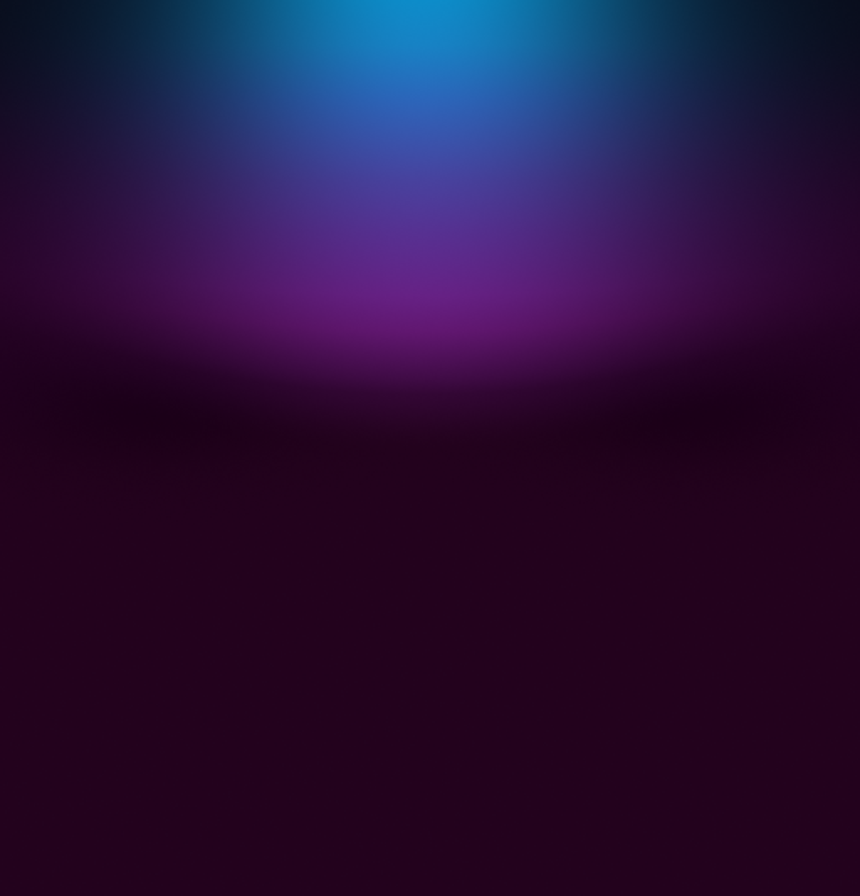
This background is drawn by a WebGL 1 fragment shader. Its source:

```glsl
precision highp float;
// A blue-to-violet stage glow falling from the top centre into deep plum.
// A vertical colour ramp is blended over dark side colours by a Gaussian
// whose width grows downwards; the lower rim of the glow bends upwards.

uniform vec2 u_resolution;

// Glow colours, from the top down
const vec3 CYAN    = vec3(0.05, 0.55, 0.79);
const vec3 AZURE   = vec3(0.09, 0.51, 0.77);
const vec3 BLUE    = vec3(0.17, 0.40, 0.73);
const vec3 INDIGO  = vec3(0.28, 0.26, 0.62);
const vec3 VIOLET  = vec3(0.34, 0.19, 0.57);
const vec3 PURPLE  = vec3(0.40, 0.13, 0.52);
const vec3 MAGENTA = vec3(0.38, 0.09, 0.44);
const vec3 WINE    = vec3(0.21, 0.03, 0.22);
const vec3 PLUM    = vec3(0.137, 0.008, 0.114);

// Side colours
const vec3 NIGHT   = vec3(0.035, 0.04, 0.095);
const vec3 DUSK    = vec3(0.13, 0.005, 0.125);

const float CENTRE_X     = 0.492;
const float SPREAD_TOP   = 0.07;   // squared glow width at the top
const float SPREAD_LOW   = 0.115;  // squared glow width at the rim
const float RIM_BEND     = 0.36;
const vec2  SHADOW_PLACE = vec2(0.31, 0.462); // from centre, from top
const vec2  SHADOW_SIZE  = vec2(0.17, 0.06);
const vec3  SHADOW_DEPTH = vec3(0.030, 0.008, 0.024);
const float GRAIN        = 0.004;

// Linear progress of x from a to b
float rise(float a, float b, float x) {
  return clamp((x - a) / (b - a), 0.0, 1.0);
}

float hash(vec2 p) {
  return fract(sin(dot(p, vec2(12.99, 78.23))) * 43758.5);
}

vec3 glowRamp(float depth) {
  vec3 c = mix(CYAN, AZURE, rise(0.0, 0.05, depth));
  c = mix(c, BLUE,    rise(0.05, 0.11, depth));
  c = mix(c, INDIGO,  rise(0.11, 0.20, depth));
  c = mix(c, VIOLET,  rise(0.20, 0.26, depth));
  c = mix(c, PURPLE,  rise(0.26, 0.33, depth));
  c = mix(c, MAGENTA, rise(0.33, 0.37, depth));
  c = mix(c, WINE,    rise(0.37, 0.44, depth));
  return mix(c, PLUM, smoothstep(0.42, 0.505, depth));
}

vec3 sideRamp(float depth) {
  vec3 c = mix(NIGHT, DUSK, smoothstep(0.0, 0.28, depth));
  return mix(c, PLUM, smoothstep(0.40, 0.53, depth));
}

void main() {
  vec2 uv = gl_FragCoord.xy / u_resolution;
  float depth = 1.0 - uv.y;
  float side = uv.x - CENTRE_X;

  // Glow over the dark sides
  float bend = RIM_BEND * side * side * smoothstep(0.22, 0.42, depth);
  float spread = mix(SPREAD_TOP, SPREAD_LOW, rise(0.0, 0.35, depth));
  float glow = exp(-side * side / spread);
  vec3 color = mix(sideRamp(depth), glowRamp(depth + bend), glow);

  // Soft shadows under both ends of the rim
  vec2 offset = (vec2(abs(side), depth) - SHADOW_PLACE) / SHADOW_SIZE;
  color -= SHADOW_DEPTH * exp(-dot(offset, offset));

  // Fine dither against banding
  color += GRAIN * (hash(floor(uv * 512.0)) - 0.5);
  gl_FragColor = vec4(clamp(color, 0.0, 1.0), 1.0);
}
```
